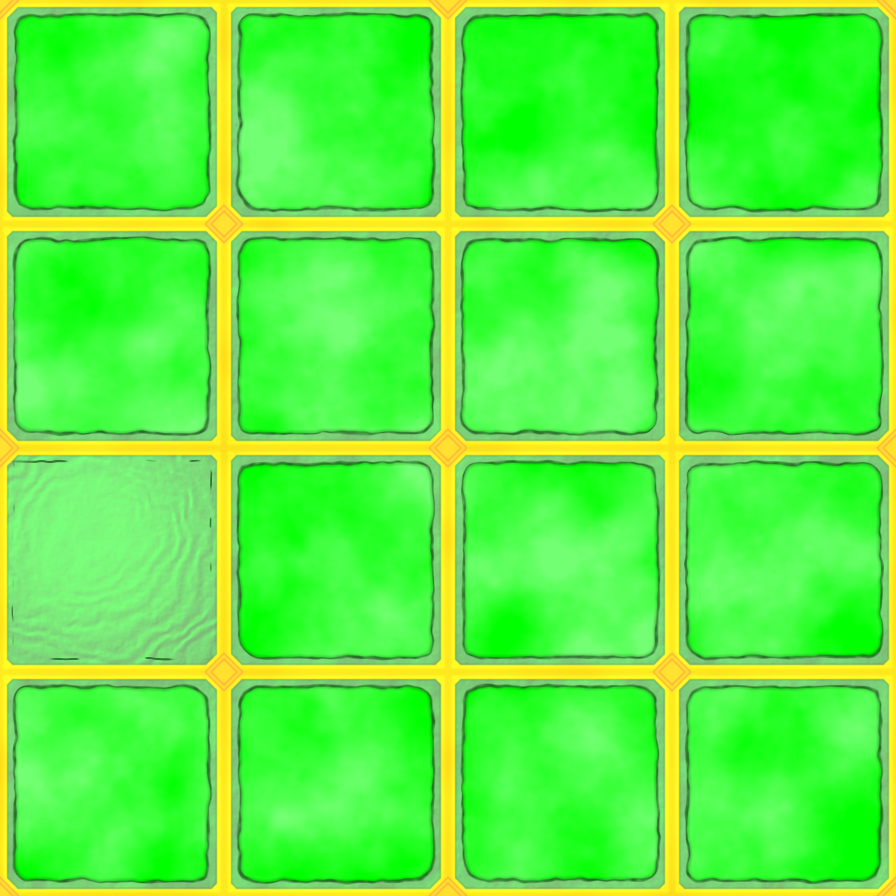
Give the GLSL for this pattern, as a WebGL 2 fragment shader.

```glsl
#version 300 es
precision highp float;
// Four by four glossy green panes in chipped stone rims, divided by gold bars with diamond studs.

#define TILES 4.0
#define BAR_HALF 0.032
#define PANE_INSET 0.067
#define STUD_RADIUS 0.112
#define PANE_CHAMFER 0.18
#define CHIP_DEPTH 0.017
#define CRACK_WIDTH 0.007
#define CLOUD_SCALE 2.7
#define CLOUD_CONTRAST 1.9
#define BARE_TILE vec2(0.0, 1.0)

uniform vec2 u_resolution;
out vec4 fragColor;

const vec3 GREEN_DEEP  = vec3(0.00, 1.00, 0.00);
const vec3 GREEN_PALE  = vec3(0.45, 1.00, 0.45);
const vec3 STONE_LIGHT = vec3(0.47, 0.93, 0.47);
const vec3 STONE_DARK  = vec3(0.49, 0.73, 0.47);
const vec3 CRACK       = vec3(0.13, 0.36, 0.13);
const vec3 GOLD_BRIGHT = vec3(1.00, 1.00, 0.15);
const vec3 GOLD_WARM   = vec3(1.00, 0.86, 0.10);
const vec3 GOLD_ORANGE = vec3(1.00, 0.70, 0.22);

float hash(vec2 p) {
    vec3 h = fract(p.xyx * vec3(0.1031, 0.1030, 0.0973));
    h += dot(h, h.yzx + 33.33);
    return fract((h.x + h.y) * h.z);
}

float noise(vec2 p) {
    vec2 cell = floor(p), f = fract(p);
    f = f * f * (3.0 - 2.0 * f);
    return mix(mix(hash(cell), hash(cell + vec2(1, 0)), f.x),
               mix(hash(cell + vec2(0, 1)), hash(cell + vec2(1, 1)), f.x), f.y);
}

float fbm(vec2 p) {
    float sum = 0.0, gain = 0.5;
    for (int i = 0; i < 5; i++) {
        sum += gain * noise(p);
        p = mat2(1.6, 1.2, -1.2, 1.6) * p + 7.3;
        gain *= 0.5;
    }
    return sum / 0.96875;
}

float smoothMin(float a, float b, float k) {
    float h = max(k - abs(a - b), 0.0) / k;
    return min(a, b) - 0.25 * h * h * k;
}

// Weathered ripples that circle the middle of the bare slab
float slabHeight(vec2 v) {
    float r = length(v);
    float ripple = sin(r * 85.0 + 15.0 * fbm(v * 6.0 + 40.0));
    return smoothstep(0.05, 0.5, r) * 0.3 * ripple + 0.9 * fbm(v * 13.0 + 11.0);
}

void main() {
    vec2 p = gl_FragCoord.xy / u_resolution * TILES;
    float px = TILES / min(u_resolution.x, u_resolution.y);
    vec2 id = min(floor(p), TILES - 1.0);
    vec2 seeded = p + id * 17.0;
    vec2 corner = floor(p + 0.5);
    vec2 c = abs(p - corner);
    float edge = min(c.x, c.y), diagonal = c.x + c.y;
    bool hasStud = mod(corner.x + corner.y, 2.0) < 0.5;
    bool bare = distance(id, BARE_TILE) < 0.5;

    // Distances into the stone and into the chipped pane
    float stoneCut = hasStud ? STUD_RADIUS : 0.088;
    float paneCut = hasStud ? PANE_CHAMFER : PANE_CHAMFER - 0.012;
    float stone = min(edge - BAR_HALF, (diagonal - stoneCut) * 0.707);
    float chips = noise(seeded * 11.0) + 0.45 * noise(seeded * 27.0) - 0.72;
    float pane = smoothMin(edge - PANE_INSET, (diagonal - paneCut) * 0.707, 0.03);
    pane += CHIP_DEPTH * chips;

    // Embossed stone, lit from the upper left
    vec3 color;
    vec2 lightStep = vec2(-0.009, 0.009);
    float wear = noise(seeded * 41.0);
    if (bare) {
        vec2 v = p - id - vec2(0.40, 0.60);
        float relief = slabHeight(v) - slabHeight(v + lightStep);
        float shade = smoothstep(0.12, 0.75, length(v)) * 0.62 - relief * 0.9;
        color = mix(vec3(0.48, 0.98, 0.48), STONE_DARK, clamp(shade, -0.1, 1.0));
        float fleck = smoothstep(0.006, 0.002, abs(edge - 0.058 + 0.01 * chips));
        color = mix(color, CRACK, fleck * smoothstep(0.62, 0.85, noise(seeded * 15.0)) * 0.8);
    } else {
        vec2 grain = seeded * 10.0;
        float relief = fbm(grain) - fbm(grain + lightStep * 12.0);
        float shade = 0.55 - relief * 2.2 + 0.7 * (noise(seeded * 7.0) - 0.5);
        color = mix(STONE_DARK, STONE_LIGHT, clamp(1.0 - shade, 0.0, 1.0));

        // Cloudy pane
        float cloud = (fbm(seeded * CLOUD_SCALE) - 0.5) * CLOUD_CONTRAST + 0.5;
        cloud += 0.25 * (hash(id + 5.0) - 0.5);
        vec3 glass = mix(GREEN_DEEP, GREEN_PALE, clamp(cloud, 0.0, 1.0));
        glass *= 1.0 - 0.22 * smoothstep(0.022, 0.0, pane);
        color = mix(color, glass, smoothstep(-px, px, pane));

        // Dark broken crack where the pane meets the rim
        float crackHalf = CRACK_WIDTH * (0.35 + 0.75 * noise(seeded * 13.0 + 3.0));
        float crack = smoothstep(crackHalf + px, crackHalf - px, abs(pane));
        color = mix(color, CRACK, crack * (0.4 + 0.5 * wear));
    }
    color *= 1.0 - 0.12 * smoothstep(0.012, 0.0, stone);

    // Gold bars: warm core, bright flanks, slow tint changes along their length
    float core = smoothstep(0.75, 0.2, edge / BAR_HALF);
    float tint = noise(p * 5.0 + 60.0);
    vec3 gold = mix(GOLD_BRIGHT, GOLD_WARM, core * 0.55 + 0.4 * tint * tint);
    gold = mix(gold, GOLD_WARM, 0.5 * smoothstep(-0.007, 0.0, stone));

    // Diamond studs with two engraved outlines
    if (hasStud) {
        float face = smoothstep(0.105, 0.075, diagonal);
        gold = mix(gold, vec3(1.0, 0.88, 0.20), face * 0.8);
        float ring = smoothstep(0.006 + px, 0.003, abs(diagonal - 0.083))
                   + smoothstep(0.008 + px, 0.003, abs(diagonal - 0.058));
        gold = mix(gold, GOLD_ORANGE, min(ring, 1.0) * 0.7);
    }
    color = mix(gold, color, smoothstep(-px, px, stone));
    fragColor = vec4(clamp(color, 0.0, 1.0), 1.0);
}
```
